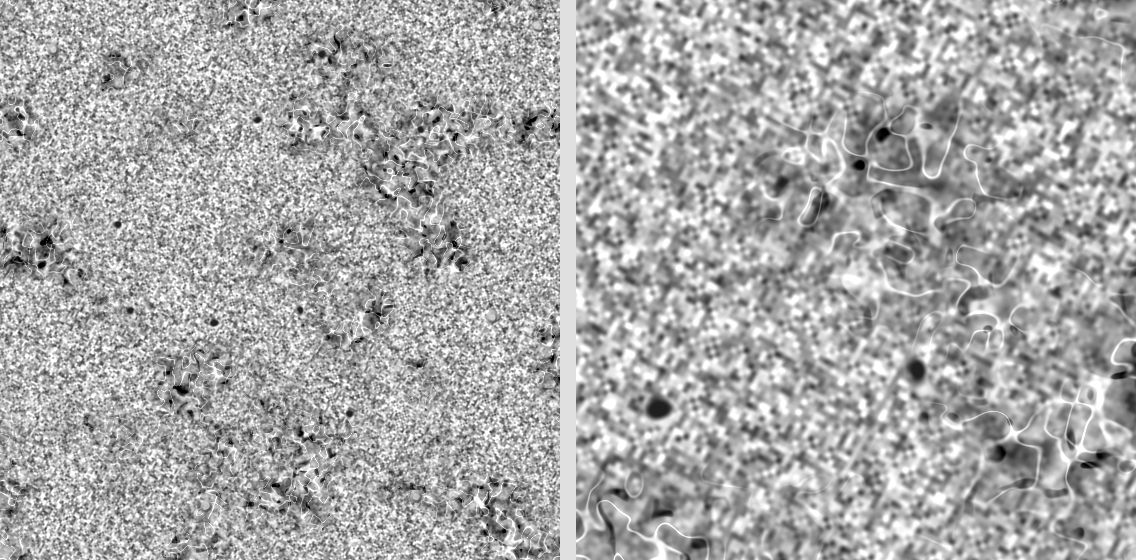
Left, the full canvas; right, a detail of the centre.
This texture is drawn by a WebGL 1 fragment shader. Its source:

```glsl
precision highp float;
uniform vec2 u_resolution;

#define FINE_SCALE 290.0
#define MEDIUM_SCALE 165.0
#define COARSE_SCALE 85.0
#define PATCH_SCALE 9.0
#define SPOT_GRID 6.0
#define SPOT_SHARE 0.4
#define SPOT_RADIUS 0.0085
#define LIGHT_TONE 0.70
#define PATCH_TONE 0.54

float hash(vec2 p) {
  vec3 q = fract(vec3(p.xyx) * 0.1031);
  q += dot(q, q.yzx + 33.33);
  return fract((q.x + q.y) * q.z);
}

// Value noise in 0..1
float noise(vec2 p) {
  vec2 cell = floor(p);
  vec2 w = smoothstep(0.0, 1.0, fract(p));
  float low = mix(hash(cell), hash(cell + vec2(1.0, 0.0)), w.x);
  float high = mix(hash(cell + vec2(0.0, 1.0)), hash(cell + 1.0), w.x);
  return mix(low, high, w.y);
}

vec2 turn(vec2 p, float angle) {
  float c = cos(angle), s = sin(angle);
  return vec2(c * p.x - s * p.y, s * p.x + c * p.y);
}

float fbm(vec2 p) {
  float sum = 0.0, weight = 0.5;
  for (int i = 0; i < 4; i++) {
    sum += weight * noise(p);
    p = turn(p, 0.7) * 2.1 + 17.3;
    weight *= 0.5;
  }
  return sum / 0.9375;
}

// Dense salt-and-pepper grain, centred on zero
float fineGrain(vec2 p) {
  float small = noise(turn(p, 0.5) * FINE_SCALE + 300.0) - 0.5;
  float medium = noise(turn(p, 1.1) * MEDIUM_SCALE + 500.0) - 0.5;
  return 0.65 * small + 0.42 * medium;
}

// Smooth grey lumps with thin bright ridges and dark pits
float coarseGrain(vec2 p) {
  vec2 bend = vec2(noise(p * 60.0 + 40.0), noise(p * 60.0 + 90.0)) - 0.5;
  vec2 q = p + 0.012 * bend;
  float lump = noise(turn(q, 0.9) * COARSE_SCALE + 200.0);
  float crease = 1.0 - abs(2.0 * noise(turn(q, 0.3) * COARSE_SCALE + 700.0) - 1.0);
  float ridge = smoothstep(0.78, 1.0, crease);
  float pit = smoothstep(0.68, 0.88, noise(turn(q, 1.4) * COARSE_SCALE * 1.3 + 400.0));
  return 0.6 * (lump - 0.5) + 0.36 * ridge - 0.42 * pit;
}

// Sparse dark specks and pale ringed beads
float addSpots(float tone, vec2 p) {
  vec2 cell = floor(p * SPOT_GRID);
  if (hash(cell + 71.0) > SPOT_SHARE) return tone;
  vec2 offset = vec2(hash(cell + 11.0), hash(cell + 29.0));
  vec2 center = (cell + 0.2 + 0.6 * offset) / SPOT_GRID;
  float kind = hash(cell + 53.0);
  vec2 d = (p - center) / SPOT_RADIUS;
  d += 0.5 * (vec2(noise(p * 90.0), noise(p * 90.0 + 60.0)) - 0.5);
  float r = length(d);
  if (kind < 0.45) {
    float halo = 1.0 - smoothstep(0.3, 0.9, length(d - vec2(0.5, -0.9)));
    tone = mix(tone, 0.95, 0.8 * halo);
    return mix(tone, 0.12, 1.0 - smoothstep(0.4, 1.1, r));
  }
  float shade = 0.5 + 0.5 * dot(d, vec2(-0.5, 0.7)) / max(r, 0.01);
  float rim = 1.0 - smoothstep(0.1, 0.45, abs(r - 1.0));
  tone = mix(tone, 0.82, 0.8 * (1.0 - smoothstep(0.5, 1.0, r)));
  return mix(tone, mix(0.25, 0.85, shade), 0.85 * rim);
}

void main() {
  vec2 p = gl_FragCoord.xy / min(u_resolution.x, u_resolution.y);
  float cover = smoothstep(0.44, 0.74, fbm(p * PATCH_SCALE + 5.0));
  float fine = fineGrain(p);
  float light = LIGHT_TONE + fine;
  float clump = PATCH_TONE + 0.35 * fine + coarseGrain(p);
  float tone = addSpots(mix(light, clump, cover), p);
  gl_FragColor = vec4(vec3(clamp(tone, 0.0, 1.0)), 1.0);
}
```
